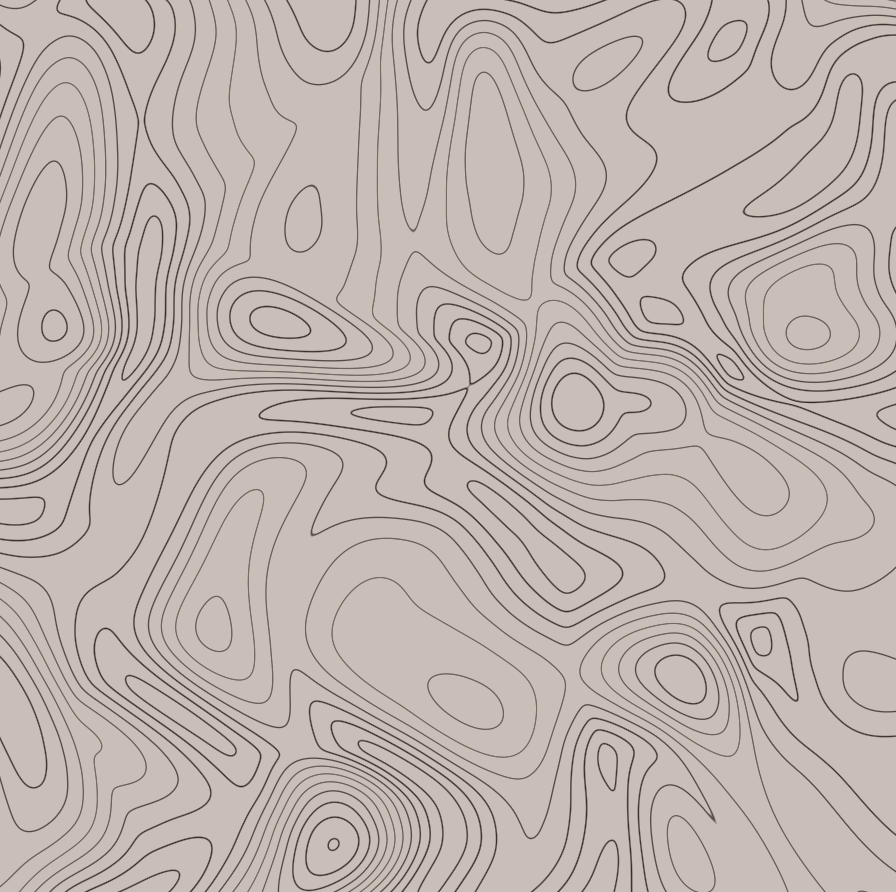
Give the GLSL for this pattern, as a Shadertoy shader.

```glsl
// Topographic contour lines on warm grey paper. A warped, folded gradient-noise
// terrain is cut at whole levels; each line's distance is height error over
// slope, and its weight swells and thins from one level to the next.

const float TAU = 6.2831853;

// Unit gradient direction for a lattice cell.
vec2 cellGradient(vec2 cell) {
    vec3 k = fract(cell.xyx * vec3(0.1031, 0.1030, 0.0973));
    k += dot(k, k.yzx + 33.33);
    float angle = TAU * fract((k.x + k.y) * k.z);
    return vec2(cos(angle), sin(angle));
}

// Gradient noise with quintic fade, roughly -0.7 to 0.7.
float gradientNoise(vec2 p) {
    vec2 i = floor(p), f = p - i;
    vec2 u = f * f * f * (f * (f * 6.0 - 15.0) + 10.0);
    vec2 e = vec2(1.0, 0.0);
    float a = dot(cellGradient(i), f);
    float b = dot(cellGradient(i + e.xy), f - e.xy);
    float c = dot(cellGradient(i + e.yx), f - e.yx);
    float d = dot(cellGradient(i + e.xx), f - e.xx);
    return mix(mix(a, b, u.x), mix(c, d, u.x), u.y);
}

// Terrain height, counted in contour levels.
float terrain(vec2 uv) {
    vec2 p = uv * 3.5 + vec2(17.3, 41.7);

    // Bend the hills into curved, elongated forms.
    vec2 warp = vec2(gradientNoise(p * 0.8 + 5.2), gradientNoise(p * 0.8 + 71.9));
    vec2 q = p + 0.6 * warp;

    // Hills of even slope, parted by broad, rounded valleys.
    float swell = gradientNoise(q);
    float hills = sqrt(swell * swell + 0.006);
    // Soft creases give the contours their pointed corners.
    float fold = gradientNoise(mat2(0.8, 0.6, -0.6, 0.8) * q * 0.95 + 23.4);
    float crease = sqrt(fold * fold + 0.0008);
    // Faint ripples that only show where the ground is flat.
    float ripple = gradientNoise(q * 5.5 + 9.1);

    return 19.0 * (hills + 0.5 * crease + 0.005 * ripple) - 2.2;
}

void mainImage(out vec4 fragColor, in vec2 fragCoord) {
    vec2 uv = fragCoord / iResolution.y;

    // Height and slope.
    vec2 e = vec2(0.0008, 0.0);
    float height = terrain(uv);
    vec2 slope = vec2(terrain(uv + e.xy) - terrain(uv - e.xy),
                      terrain(uv + e.yx) - terrain(uv - e.yx)) / (2.0 * e.x);

    // Distance to the nearest contour, in canvas units.
    float level = round(height);
    float dist = abs(height - level) / max(length(slope), 8.0);

    // Heavy lines beside the valleys and on the summits, fine ones between.
    float weight = 0.5 + 0.5 * cos((level - 1.0) * TAU / 8.0);
    float halfWidth = mix(0.00042, 0.00078, weight);

    // Share of a soft pixel footprint that the line covers.
    float foot = 1.35 / iResolution.y;
    float overlap = min(dist + 0.5 * foot, halfWidth) - max(dist - 0.5 * foot, -halfWidth);
    float coverage = clamp(overlap / foot, 0.0, 1.0);

    vec3 paper = vec3(0.79, 0.75, 0.72);
    vec3 ink = vec3(0.20, 0.17, 0.15);
    fragColor = vec4(mix(paper, ink, coverage), 1.0);
}
```
